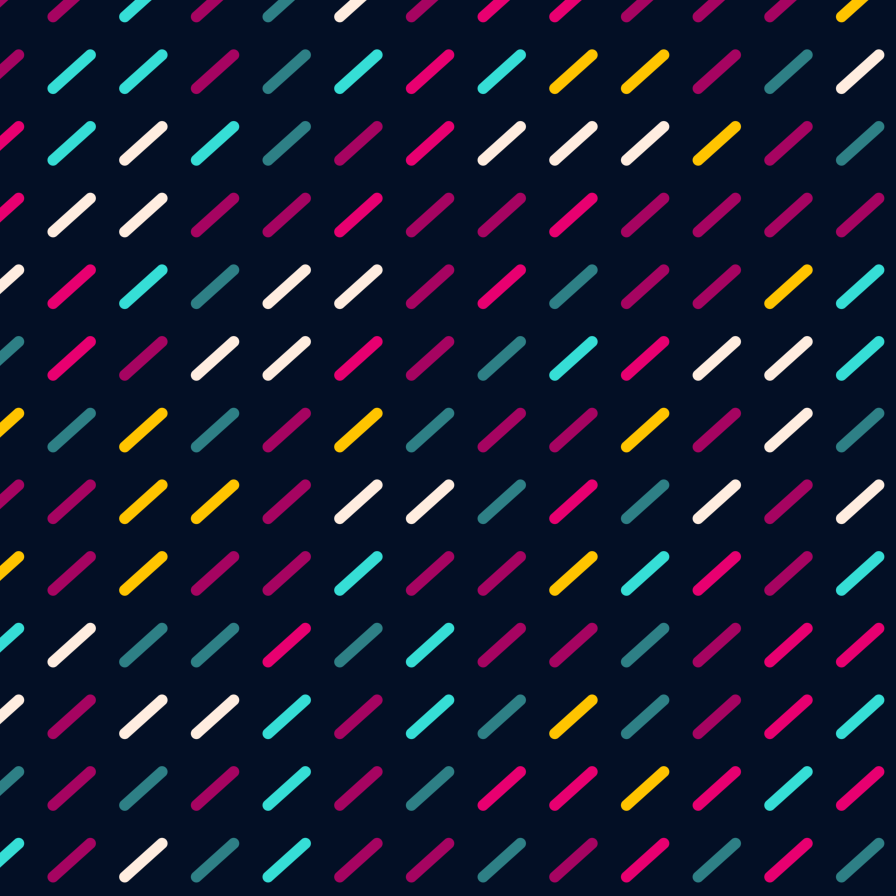
A WebGL 2 fragment shader for this pattern:

```glsl
#version 300 es
precision highp float;

uniform vec2 u_resolution;
out vec4 fragColor;

const float PITCH = 0.08; // 12.5 repeats across and down

float hashCell(vec2 cell) {
  float waves = sin(dot(cell, vec2(12.99, 78.23))) + 0.5 * sin(dot(cell, vec2(39.35, 11.14)));
  return fract(waves * 43758.5);
}

float capsuleDistance(vec2 p, vec2 halfAxis, float radius) {
  float along = clamp(dot(p, halfAxis) / dot(halfAxis, halfAxis), -1.0, 1.0);
  return length(p - halfAxis * along) - radius;
}

// Weighted random choice among the six dash colours
vec3 dashColor(float pick) {
  vec3 magenta = vec3(0.65, 0.015, 0.38);
  vec3 teal = vec3(0.18, 0.50, 0.525);
  vec3 cyan = vec3(0.21, 0.87, 0.84);
  vec3 pink = vec3(0.91, 0.0, 0.44);
  vec3 yellow = vec3(1.0, 0.77, 0.0);
  vec3 cream = vec3(1.0, 0.93, 0.88);
  if (pick < 0.26) return magenta;
  if (pick < 0.46) return teal;
  if (pick < 0.64) return cyan;
  if (pick < 0.76) return pink;
  if (pick < 0.88) return yellow;
  return cream;
}

void main() {
  // Grid anchored at the top left corner, with a dash centred on each node
  vec2 p = vec2(gl_FragCoord.x, gl_FragCoord.y - u_resolution.y) / u_resolution.y;
  vec2 cell = floor(p / PITCH + 0.5);
  vec2 local = p - cell * PITCH;

  // Round-ended slanted dash
  float dist = capsuleDistance(local, vec2(0.0208, 0.0187), 0.0062);
  float pixel = 1.0 / u_resolution.y;
  float coverage = smoothstep(0.75 * pixel, -0.75 * pixel, dist);

  vec3 navy = vec3(0.012, 0.06, 0.145);
  fragColor = vec4(mix(navy, dashColor(hashCell(cell)), coverage), 1.0);
}
```
